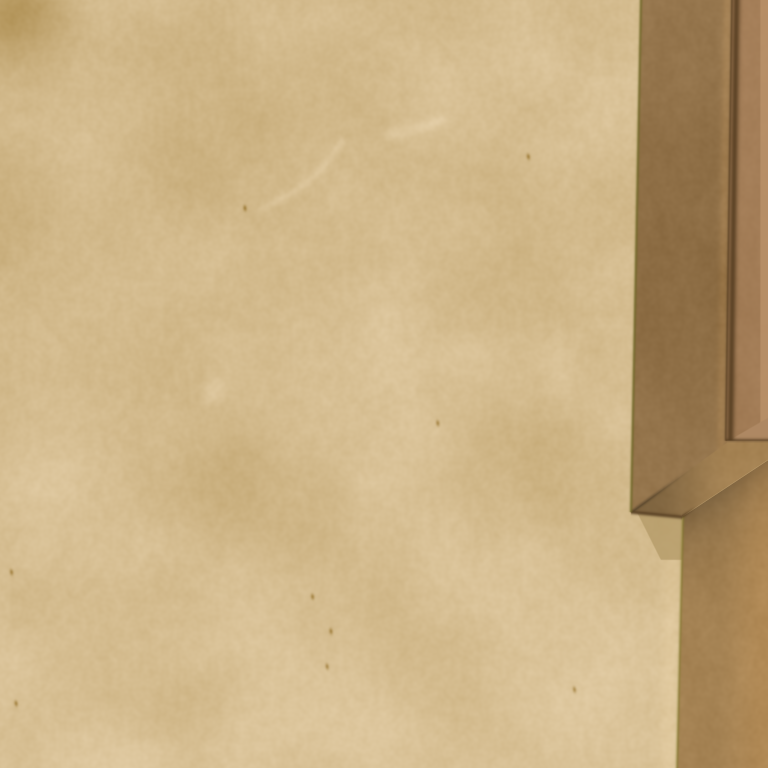
This texture is drawn by a Shadertoy shader. Its source:

```glsl
// A sunlit plaster wall beside a shaded, bevelled window frame.
// Layered gradient noise, soft patches and scratches make the plaster;
// slanted half-planes, blended in order, make the frame and its shadows.

const vec3 PLASTER = vec3(0.837, 0.742, 0.567);
const vec3 PLASTER_TINT = vec3(0.72, 0.85, 1.15); // channel response to mottling
const vec3 FACE = vec3(0.545, 0.420, 0.260);
const vec3 SOFFIT = vec3(0.620, 0.490, 0.310);
const vec3 RECESS = vec3(0.645, 0.510, 0.325);
const vec3 PANEL = vec3(0.640, 0.490, 0.340);
const vec3 LEDGE = vec3(0.740, 0.580, 0.420);
const vec3 GROOVE = vec3(0.330, 0.235, 0.125);
const vec3 FRINGE = vec3(0.520, 0.480, 0.190);
const float MOTTLE = 0.060;
const float GRAIN = 0.024;
const float SOFTNESS = 0.0014;

// Patches: centre, radius, brightness change.
const vec4 PATCHES[10] = vec4[10](
    vec4(0.015, 0.985, 0.060, -0.150), vec4(0.290, 0.840, 0.120, -0.040),
    vec4(0.020, 0.720, 0.110, -0.035), vec4(0.725, 0.520, 0.038, 0.040),
    vec4(0.620, 0.535, 0.035, 0.030), vec4(0.282, 0.496, 0.014, 0.060),
    vec4(0.050, 0.390, 0.065, 0.040), vec4(0.700, 0.400, 0.060, -0.030),
    vec4(0.140, 0.040, 0.060, 0.045), vec4(0.300, 0.390, 0.110, -0.025));

const vec2 SPECKS[9] = vec2[9](
    vec2(0.015, 0.255), vec2(0.431, 0.178), vec2(0.426, 0.132),
    vec2(0.688, 0.796), vec2(0.407, 0.223), vec2(0.570, 0.449),
    vec2(0.748, 0.102), vec2(0.319, 0.729), vec2(0.021, 0.084));

vec2 hashGradient(vec2 cell) {
    vec3 q = fract(cell.xyx * vec3(0.1031, 0.1030, 0.0973));
    q += dot(q, q.yzx + 33.33);
    float angle = 6.2832 * fract((q.x + q.y) * q.z);
    return vec2(cos(angle), sin(angle));
}

float gradientNoise(vec2 p) {
    vec2 i = floor(p), f = fract(p);
    vec2 u = f * f * f * (f * (f * 6.0 - 15.0) + 10.0);
    vec2 e = vec2(1.0, 0.0);
    float a = dot(hashGradient(i), f);
    float b = dot(hashGradient(i + e), f - e);
    float c = dot(hashGradient(i + e.yx), f - e.yx);
    float d = dot(hashGradient(i + 1.0), f - 1.0);
    return mix(mix(a, b, u.x), mix(c, d, u.x), u.y);
}

float fbm(vec2 p) {
    float sum = 0.0, weight = 1.0;
    for (int k = 0; k < 5; k++) {
        sum += weight * gradientNoise(p);
        p = mat2(1.6, 1.2, -1.2, 1.6) * p + 7.3;
        weight *= 0.5;
    }
    return sum;
}

float segmentDistance(vec2 p, vec2 a, vec2 b) {
    vec2 d = b - a;
    return length(p - a - d * clamp(dot(p - a, d) / dot(d, d), 0.0, 1.0));
}

float cover(float d) { // 1 where d is positive, with a smooth edge
    float w = max(SOFTNESS, 0.75 / iResolution.y);
    return smoothstep(-w, w, d);
}

float line(float d, float width) { return exp(-d * d / (width * width)); }

vec3 plaster(vec2 p, float grain) {
    vec2 warped = p + 0.03 * vec2(gradientNoise(p * 8.0), gradientNoise(p * 8.0 + 40.0));
    float tone = MOTTLE * fbm(warped * 5.0 + 2.0) + GRAIN * grain;
    tone += 0.025 * (smoothstep(0.5, 0.0, p.y) - 0.4) + 0.015 * (p.x - 0.4);
    for (int k = 0; k < 10; k++) {
        vec2 d = (warped - PATCHES[k].xy) / PATCHES[k].z;
        tone += PATCHES[k].w * exp(-dot(d, d));
    }
    // Pale trowel scratches
    tone += 0.045 * line(segmentDistance(warped, vec2(0.350, 0.725), vec2(0.445, 0.803)), 0.006);
    tone += 0.050 * line(segmentDistance(warped, vec2(0.508, 0.823), vec2(0.565, 0.852)), 0.009);
    for (int k = 0; k < 9; k++) {
        vec2 d = (p - SPECKS[k]) * mat2(1.0, 0.3, -0.3, 0.6);
        tone -= 0.22 * exp(-dot(d, d) / 0.000007);
    }
    return PLASTER + tone * PLASTER_TINT;
}

void mainImage(out vec4 fragColor, in vec2 fragCoord) {
    vec2 p = fragCoord / iResolution.xy;
    float grain = gradientNoise(p * vec2(75.0, 60.0)) + 0.7 * gradientNoise(p * 150.0);
    float streak = fbm(p * vec2(16.0, 9.0));

    // Slanted edges of the frame
    float outer = p.x - mix(0.8216, 0.8346, (p.y - 0.333) / 0.667);
    float lower = p.x - mix(0.8815, 0.8893, p.y / 0.328);
    float jamb = p.x - mix(0.9450, 0.9530, (p.y - 0.427) / 0.573);
    float base = p.y - max(0.333 - 0.096 * (p.x - 0.8216), 0.328 + 0.66 * (p.x - 0.8893));
    float bevel = p.y - min(0.333 + 0.725 * (p.x - 0.8216), 0.424);
    float sill = p.y - 0.426;

    // Wall, with the shadow beneath the frame corner
    vec3 color = plaster(p, grain);
    color += 0.025 * line(lower + 0.012, 0.012) * cover(-base);
    float shadow = cover(p.x - 0.832 - 0.50 * (0.328 - p.y)) * cover(p.y - 0.271) * cover(-base);
    color = mix(color, vec3(0.70, 0.60, 0.40), 0.75 * shadow);

    // Lower recess
    vec3 recess = RECESS + 0.025 * streak + 0.018 * grain;
    recess *= 1.0 - 0.24 * exp(base / 0.045) * cover(-base);
    recess += vec3(0.05, 0.03, 0.01) * smoothstep(0.93, 1.0, p.x);
    color = mix(color, recess, cover(lower) * cover(-base));
    color = mix(color, FRINGE, 0.55 * line(lower, 0.0022) * cover(-base));

    // Frame face and its underside
    vec3 face = FACE + 0.025 * streak + 0.018 * grain;
    face += 0.045 * smoothstep(0.65, 1.0, p.y) + 0.035 * smoothstep(0.6, 0.4, p.y);
    face *= 1.0 + 0.10 * line(jamb + 0.006, 0.006);
    vec3 soffit = SOFFIT + 0.02 * streak + 0.015 * grain;
    soffit *= mix(0.80, 1.04, smoothstep(0.84, 0.96, p.x));
    vec3 frame = mix(soffit, face, cover(bevel));
    frame *= 1.0 - 0.25 * line(bevel, 0.003) * smoothstep(0.91, 0.83, p.x);

    // Inner panel with its groove and lit ledge
    vec3 panel = PANEL + 0.02 * streak + 0.012 * grain;
    panel = mix(panel, LEDGE, 0.75 * cover(p.x - 0.990));
    panel = mix(panel, LEDGE * 0.92, cover(0.431 + 0.58 * (p.x - 0.957) - p.y));
    panel = mix(panel, GROOVE, 0.85 * line(jamb - 0.006, 0.005));
    panel = mix(panel, GROOVE, 0.75 * line(sill, 0.003));
    frame = mix(frame, panel, cover(jamb) * cover(sill));
    frame = mix(frame, GROOVE, 0.6 * line(jamb, 0.0018) * cover(sill));

    float inside = cover(outer) * cover(base);
    color = mix(color, frame, inside);
    float rim = line(base, 0.0028) * cover(outer) * smoothstep(0.91, 0.885, p.x);
    color = mix(color, GROOVE, 0.75 * rim);
    color = mix(color, FRINGE * 0.85, 0.7 * line(outer, 0.0022) * cover(base));

    fragColor = vec4(clamp(color, 0.0, 1.0), 1.0);
}
```
